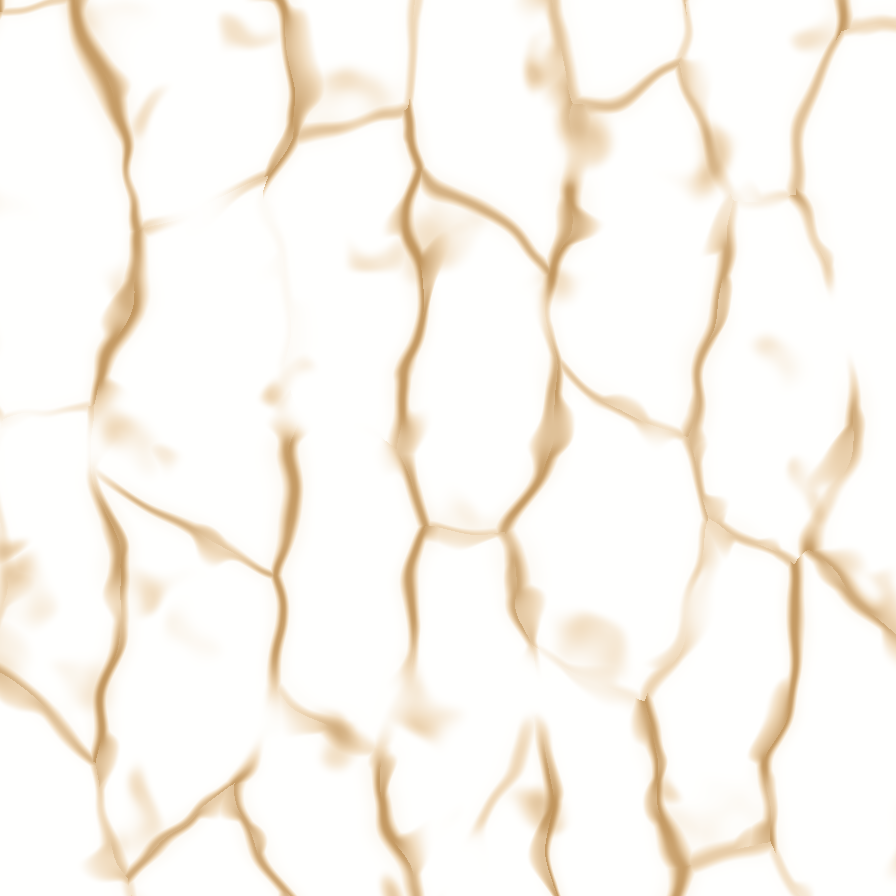
A WebGL 1 fragment shader for this texture:

```glsl
precision highp float;

uniform vec2 u_resolution;

const vec3 WHITE = vec3(1.0, 1.0, 0.995);
const vec3 CREAM = vec3(0.94, 0.85, 0.725);
const vec3 OCHRE = vec3(0.74, 0.56, 0.33);

float hash(vec2 p) {
  return fract(sin(dot(p, vec2(127.1, 311.7))) * 43758.55);
}

vec2 hash2(vec2 p) {
  return vec2(hash(p), hash(p + 17.3));
}

// Gradient noise, roughly -0.5 to 0.5
float cornerSlope(vec2 cell, vec2 offset) {
  float angle = 6.2832 * hash(cell);
  return dot(vec2(cos(angle), sin(angle)), offset);
}

float noise(vec2 p) {
  vec2 i = floor(p);
  vec2 f = fract(p);
  vec2 u = f * f * f * (f * (f * 6.0 - 15.0) + 10.0);
  vec2 e = vec2(1.0, 0.0);
  float low = mix(cornerSlope(i, f), cornerSlope(i + e, f - e), u.x);
  float high = mix(cornerSlope(i + e.yx, f - e.yx), cornerSlope(i + 1.0, f - 1.0), u.x);
  return mix(low, high, u.y);
}

vec2 warp(vec2 p, float frequency, float amount) {
  return p + amount * vec2(noise(p * frequency), noise(p * frequency + 31.7));
}

// Jittered cell centre; alternate columns are staggered
vec2 cellCentre(vec2 cell) {
  float stagger = 0.5 * mod(cell.x, 2.0) - 0.25;
  return cell + 0.17 + 0.66 * hash2(cell) + vec2(0.0, stagger);
}

// Ink along the borders of stretched Voronoi cells
float veins(vec2 uv, vec2 density) {
  vec2 p = uv * density;
  vec2 base = floor(p);
  vec2 home = base;
  vec2 nearest = vec2(9.0);
  for (int y = -2; y <= 2; y++) {
    for (int x = -2; x <= 2; x++) {
      vec2 cell = base + vec2(float(x), float(y));
      vec2 toCentre = cellCentre(cell) - p;
      if (dot(toCentre, toCentre) < dot(nearest, nearest)) {
        nearest = toCentre;
        home = cell;
      }
    }
  }

  // Each side of a vein swells on its own into pale, slanted pads
  vec2 slanted = vec2(uv.x * 14.0 - uv.y * 6.0, uv.y * 11.0);
  float pad = smoothstep(0.1, 0.5, noise(slanted + home * 3.7));
  float width = 0.0125 + 0.009 * noise(uv * 9.0 + 4.0) + 0.034 * pad;
  float fade = smoothstep(-0.5, 0.0, noise(uv * 7.0 + 8.0));

  float ink = 0.0;
  for (int y = -2; y <= 2; y++) {
    for (int x = -2; x <= 2; x++) {
      vec2 cell = home + vec2(float(x), float(y));
      vec2 toCentre = cellCentre(cell) - p;
      vec2 across = toCentre - nearest;
      if (dot(across, across) > 0.0001) {
        vec2 slope = across * density;
        float dist = 0.5 * dot(toCentre + nearest, across) / length(slope);
        float upright = abs(slope.x) / length(slope);
        float strength = smoothstep(-0.15, 0.5, hash(home + cell + 5.0));
        strength *= mix(0.4, 0.84, upright) * fade * mix(1.0, 0.72, pad);
        float core = smoothstep(width, width * 0.05, dist);
        float halo = 0.2 * smoothstep(0.032, 0.0, dist);
        ink = max(ink, strength * max(core, halo));
      }
    }
  }
  return ink;
}

// Soft, irregular stains scattered inside the cells
float stains(vec2 uv, float density) {
  vec2 p = warp(uv, 14.0, 0.045) * density;
  vec2 base = floor(p);
  float ink = 0.0;
  for (int y = -1; y <= 1; y++) {
    for (int x = -1; x <= 1; x++) {
      vec2 cell = base + vec2(float(x), float(y));
      vec2 offset = p - cell - hash2(cell + 41.0);
      float angle = 3.1416 * hash(cell + 63.0);
      float c = cos(angle);
      float s = sin(angle);
      vec2 local = mat2(c, -s, s, c) * offset;
      vec2 radii = mix(vec2(0.19, 0.14), vec2(0.46, 0.28), hash(cell + 77.0));
      float present = step(0.28, hash(cell + 91.0));
      float depth = mix(0.14, 0.5, hash(cell + 13.0));
      ink = max(ink, present * depth * smoothstep(1.0, 0.1, length(local / radii)));
    }
  }
  return ink * (0.9 + 0.6 * noise(uv * 24.0));
}

vec3 inkColour(float ink) {
  vec3 pale = mix(WHITE, CREAM, smoothstep(0.0, 0.5, ink));
  return mix(pale, OCHRE, smoothstep(0.35, 1.0, ink));
}

void main() {
  vec2 uv = gl_FragCoord.xy / u_resolution.y;
  vec2 bent = warp(warp(uv, 5.0, 0.05), 16.0, 0.014);
  float vein = veins(bent, vec2(6.6, 2.9));
  float stain = stains(uv, 6.5);
  float ink = vein + stain * (1.0 - vein);
  gl_FragColor = vec4(inkColour(clamp(ink, 0.0, 1.0)), 1.0);
}
```
